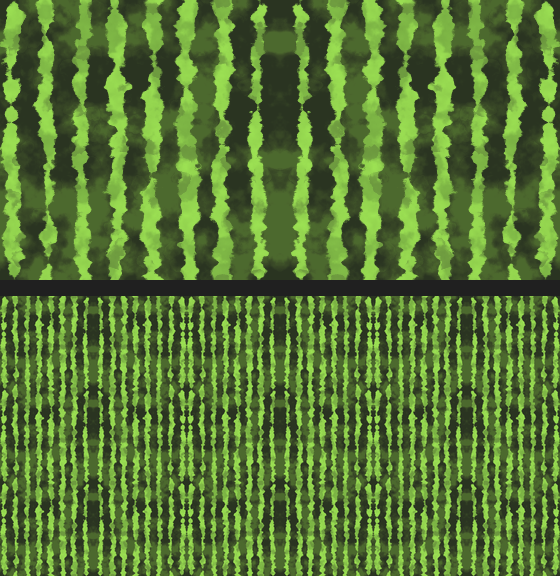
Top, the tile; bottom, the same tile 3 across and 3 down.
Reproduce this pattern procedurally as a WebGL 2 fragment shader.

```glsl
#version 300 es
precision highp float;
// Ragged lime stripes on mottled dark green, like melon rind: eight stripes in a
// square half, mirrored to sixteen. Layered sines sway each stripe, wrapped noise
// frays its edges, and cellular blots stain both the paint and the ground.
uniform vec2 u_resolution;
out vec4 fragColor;

const float TAU = 6.2831853;

float hash(vec2 p) {
    vec3 q = fract(p.xyx * 0.1031);
    q += dot(q, q.yzx + 33.33);
    return fract((q.x + q.y) * q.z);
}

// Value noise that wraps after a whole number of cells
float noise(vec2 p, vec2 period) {
    vec2 cell = floor(p), f = fract(p);
    f = f * f * (3.0 - 2.0 * f);
    vec2 a = mod(cell, period), b = mod(cell + 1.0, period);
    return mix(mix(hash(a), hash(vec2(b.x, a.y)), f.x),
               mix(hash(vec2(a.x, b.y)), hash(b), f.x), f.y);
}

float fbm(vec2 p, vec2 cells) {
    float sum = 0.0, weight = 0.516;
    for (int i = 0; i < 5; i++) {
        sum += weight * noise(p * cells, cells);
        cells *= 2.0;
        weight *= 0.5;
    }
    return sum;
}

// Distance to the nearest scattered point, in cells, wrapping at the tile edge
float cellular(vec2 p, float cells) {
    p *= cells;
    vec2 base = floor(p);
    float nearest = 2.0;
    for (int y = -1; y <= 1; y++) {
        for (int x = -1; x <= 1; x++) {
            vec2 cell = base + vec2(x, y), id = mod(cell, cells);
            vec2 point = cell + vec2(hash(id + 17.3), hash(id + 51.7));
            nearest = min(nearest, distance(p, point));
        }
    }
    return nearest;
}

void main() {
    vec2 uv = gl_FragCoord.xy / u_resolution;
    vec2 p = vec2(1.0 - abs(2.0 * uv.x - 1.0), uv.y);

    // Stripe centre line and varying width
    float stripe = clamp(floor((p.x + 0.0185) * 8.0), 0.0, 7.0);
    float phase = TAU * hash(vec2(stripe, 3.7));
    float angle = TAU * p.y;
    float sway = 0.006 * sin(angle + phase) + 0.004 * sin(3.0 * angle + 2.0 * phase)
               + 0.003 * sin(8.0 * angle + 5.0 * phase);
    float swell = noise(vec2(stripe, p.y * 13.0), vec2(8.0, 13.0));
    float halfWidth = 0.013 + 0.019 * swell + 0.004 * sin(phase * 3.0);

    // Frayed edge, plus a few loose flecks
    float fray = 0.055 * (fbm(p, vec2(22.0, 32.0)) - 0.5);
    float edge = abs(p.x - 0.044 - 0.125 * stripe - sway) - halfWidth + fray;
    edge = min(edge, cellular(p, 2.0) / 2.0 - 0.007 + fray);
    float soft = 1.2 / u_resolution.y;
    float paint = 1.0 - smoothstep(-soft, soft, edge);

    // Mottling shared by paint and ground
    float cloud = fbm(p, vec2(7.0));
    float grain = fbm(p + 0.37, vec2(30.0)) - 0.5;
    float blot = cellular(p + 0.03 * cloud, 9.0) + 0.5 * grain;
    float stain = 1.0 - smoothstep(0.24, 0.3, blot);

    // Dark ground
    float mottle = cloud + 0.3 * grain + 0.06 * stain;
    vec3 ground = mix(vec3(0.165, 0.205, 0.13), vec3(0.22, 0.28, 0.15),
                      smoothstep(0.42, 0.58, mottle));
    ground = mix(ground, vec3(0.30, 0.41, 0.18), smoothstep(0.56, 0.72, mottle));

    // Lime paint with washed olive patches
    float wash = fbm(p + vec2(0.61, 0.23), vec2(11.0)) + 0.25 * grain;
    vec3 lime = mix(vec3(0.59, 0.85, 0.315), vec3(0.49, 0.71, 0.27),
                    smoothstep(0.5, 0.68, wash));
    lime = mix(lime, vec3(0.41, 0.57, 0.24), 0.75 * stain * smoothstep(0.4, 0.55, wash));
    lime *= 1.0 + 0.12 * grain;

    fragColor = vec4(mix(ground, lime, paint), 1.0);
}
```
